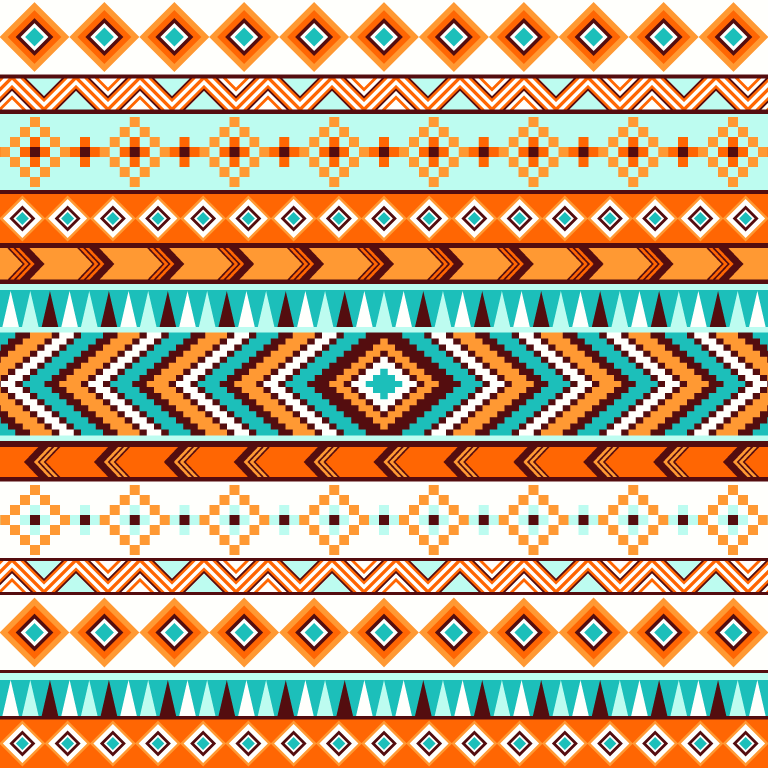
Reproduce this pattern procedurally as a Shadertoy shader.

```glsl
// Woven-style geometric bands: nested diamonds, zigzags, stepped crosses,
// arrows, spikes and a stepped central medallion. Each band is a folded
// distance or cell index mapped to flat colours, smoothed by supersampling.

const float SIZE = 768.0;           // design units over the canvas height
const int SAMPLES = 4;              // smoothing samples per axis
const float WIDE_PERIOD = 69.9;     // large diamonds and arrows
const float SMALL_PERIOD = 45.2;    // small diamonds
const float CROSS_CELL = 9.97;      // square of the stepped crosses
const float ZIGZAG_PERIOD = 64.0;
const float SPIKE_PERIOD = 19.65;
const vec2 WEAVE_CELL = vec2(7.3, 6.06);

const vec3 WHITE = vec3(1.0, 1.0, 0.99);
const vec3 AQUA = vec3(0.74, 0.99, 0.94);
const vec3 TEAL = vec3(0.11, 0.75, 0.73);
const vec3 AMBER = vec3(1.0, 0.6, 0.2);
const vec3 ORANGE = vec3(1.0, 0.4, 0.01);
const vec3 DARK = vec3(0.33, 0.05, 0.06);

// Signed offset from the nearest repeat centre
float fold(float x, float period) {
    return x - period * round(x / period);
}

bool between(float y, float a, float b) {
    return y >= a && y < b;
}

vec3 largeDiamonds(vec2 p) {
    float d = abs(fold(p.x, WIDE_PERIOD)) + abs(p.y);
    return d < 9.5 ? TEAL : d < 14.0 ? WHITE : d < 19.0 ? DARK
         : d < 27.0 ? ORANGE : d < 35.0 ? AMBER : WHITE;
}

vec3 smallDiamonds(vec2 p) {
    float d = abs(fold(p.x, SMALL_PERIOD)) + abs(p.y);
    return d < 6.5 ? TEAL : d < 9.0 ? WHITE : d < 13.0 ? DARK
         : d < 19.5 ? WHITE : d < 23.0 ? AMBER : ORANGE;
}

// Striped zigzag; every second notch holds a solid triangle
vec3 zigzag(vec2 p) {
    float x = p.x - 44.0;
    float f = abs(fold(x, ZIGZAG_PERIOD)) + p.y + 15.5;
    float notch = f < 31.0 ? round(x / ZIGZAG_PERIOD) : floor(x / ZIGZAG_PERIOD);
    float e = abs(f - 31.0);
    if (e > 13.5 && mod(notch, 2.0) < 0.5) return AQUA;
    return e < 2.5 ? ORANGE : e < 7.5 ? WHITE : e < 11.0 ? ORANGE
         : e < 13.5 ? DARK : e < 18.0 ? WHITE : e < 22.0 ? ORANGE : WHITE;
}

// Ring of squares with a plus inside and a smaller plus between rings
vec3 crosses(vec2 p, vec3 ground, vec3 arm) {
    float x = fold(p.x - 5.0 * CROSS_CELL, 10.0 * CROSS_CELL);
    vec2 cell = abs(round(vec2(x, p.y) / CROSS_CELL));
    float ring = cell.x + cell.y;
    float link = abs(cell.x - 5.0) + cell.y;
    if (min(ring, link) < 0.5) return DARK;
    if (min(ring, link) < 1.5) return arm;
    return ring == 3.0 ? AMBER : ground;
}

// Right-pointing arrows: a solid head trailed by thin chevrons
vec3 arrows(vec2 p, vec3 ground, vec3 stripe) {
    float period = WIDE_PERIOD;
    float d = mod(-p.x - 0.95 * abs(p.y), period);
    if (d > 22.0) return ground;
    return d > 10.0 && mod(d - 10.0, 6.0) < 3.7 ? stripe : DARK;
}

// Spikes mirrored about the centre, y rising from base to tip
vec3 spikes(vec2 p) {
    if (p.y < 0.0) return AQUA;
    float kind = mod(abs(round(p.x / SPIKE_PERIOD)), 3.0);
    float halfWidth = 8.3 * (1.0 - p.y / 36.0);
    if (abs(fold(p.x, SPIKE_PERIOD)) > halfWidth) return TEAL;
    return kind < 0.5 ? AQUA : kind < 1.5 ? WHITE : DARK;
}

// Stepped rings around a medallion, continuing outwards as chevrons
vec3 weave(vec2 p) {
    vec2 cell = abs(round(p / WEAVE_CELL));
    float m = cell.x + cell.y;
    if (m < 10.5)
        return m < 2.5 ? TEAL : m < 4.5 ? WHITE : m < 5.5 ? DARK
             : m < 7.5 ? AMBER : DARK;
    float k = mod(m - 11.0, 12.0);
    return k < 2.5 ? TEAL : k < 3.5 ? DARK : k < 5.5 ? WHITE
         : k < 6.5 ? DARK : k < 9.5 ? AMBER : DARK;
}

bool darkLine(float y) {
    return between(y, 74.5, 78.5) || between(y, 109.5, 114.0)
        || between(y, 190.0, 194.0) || between(y, 243.0, 248.0)
        || between(y, 279.5, 284.0) || between(y, 441.0, 447.0)
        || between(y, 477.0, 481.5) || between(y, 558.0, 561.0)
        || between(y, 592.0, 595.0) || between(y, 670.0, 673.0)
        || between(y, 716.0, 719.5);
}

// Bands from top to bottom; x is centred, y runs downwards
vec3 pattern(float x, float y) {
    if (darkLine(y)) return DARK;
    if (y < 75.0) return largeDiamonds(vec2(x, y - 37.0));
    if (y < 110.0) return zigzag(vec2(x, y - 94.0));
    if (y < 190.0) return crosses(vec2(x, y - 152.0), AQUA, ORANGE);
    if (y < 244.0) return smallDiamonds(vec2(x, y - 218.5));
    if (y < 280.0) return arrows(vec2(x - 10.0, y - 264.0), AMBER, ORANGE);
    if (y < 290.0) return AQUA;
    if (y < 332.5) return spikes(vec2(x, 327.0 - y));
    if (y < 435.5) return weave(vec2(x, y - 384.0));
    if (y < 441.0) return AQUA;
    if (y < 477.0) return arrows(vec2(-x - 10.5, y - 462.0), ORANGE, AMBER);
    if (y < 558.0) return crosses(vec2(x, y - 520.0), WHITE, AQUA);
    if (y < 592.0) return zigzag(vec2(x, y - 576.5));
    if (y < 670.0) return largeDiamonds(vec2(x, y - 632.5));
    if (y < 680.0) return AQUA;
    if (y < 717.0) return spikes(vec2(x, 716.0 - y));
    return smallDiamonds(vec2(x, y - 743.5));
}

void mainImage(out vec4 fragColor, in vec2 fragCoord) {
    vec3 sum = vec3(0.0);
    for (int i = 0; i < SAMPLES * SAMPLES; i++) {
        vec2 jitter = (vec2(i % SAMPLES, i / SAMPLES) + 0.5) / float(SAMPLES) - 0.5;
        vec2 p = (fragCoord + jitter - 0.5 * iResolution.xy) * SIZE / iResolution.y;
        sum += pattern(p.x, 0.5 * SIZE - p.y);
    }
    fragColor = vec4(sum / float(SAMPLES * SAMPLES), 1.0);
}
```
